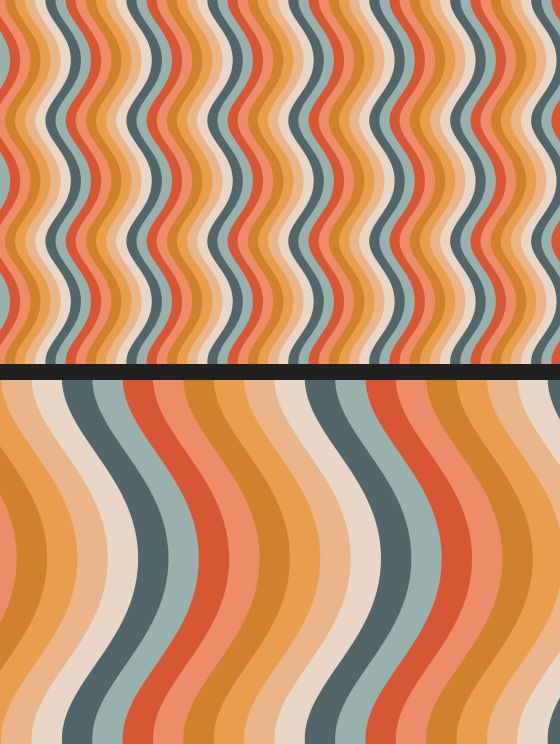
Top, the full canvas; bottom, a detail of the centre.
Write a Shadertoy shader that draws this pattern.

```glsl
const float TAU = 6.2831853;

const vec3 palette[8] = vec3[8](
    vec3(0.32, 0.40, 0.41),  // slate
    vec3(0.60, 0.69, 0.68),  // sage
    vec3(0.84, 0.34, 0.20),  // vermilion
    vec3(0.93, 0.55, 0.41),  // salmon
    vec3(0.82, 0.50, 0.17),  // mustard
    vec3(0.91, 0.62, 0.30),  // amber
    vec3(0.92, 0.71, 0.54),  // peach
    vec3(0.91, 0.84, 0.78)   // cream
);

vec3 stripeColor(float index) {
    return palette[int(mod(index, 8.0))];
}

// Sideways sway of the stripes; the right-hand bends are slightly broader
float sway(float y) {
    float angle = TAU * (y - 0.8345) / 0.3313;
    float s = sin(angle);
    return 0.0349 * (cos(angle) + 0.16 * s * s);
}

void mainImage(out vec4 fragColor, in vec2 fragCoord) {
    vec2 uv = fragCoord / iResolution.y;

    // Stripe coordinate: one unit per stripe, eight per repeat
    float stripe = (uv.x - 0.1596 - sway(uv.y)) / 0.2224 * 8.0;

    // Blend the two stripes that meet at the nearest edge
    float edge = floor(stripe + 0.5);
    float softness = 0.7 * length(vec2(dFdx(stripe), dFdy(stripe)));
    float blend = smoothstep(-softness, softness, stripe - edge);
    vec3 color = mix(stripeColor(edge - 1.0), stripeColor(edge), blend);

    fragColor = vec4(color, 1.0);
}
```
